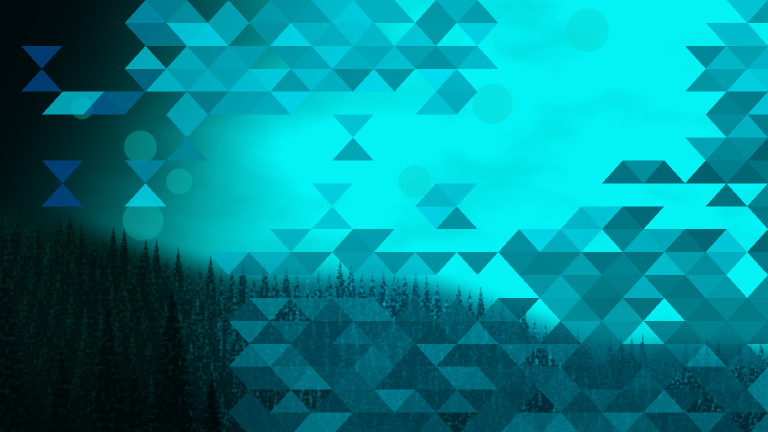
Write a Shadertoy shader that draws this background.

```glsl
const vec3 CYAN = vec3(0.01, 0.95, 0.96);
const vec3 DEEP = vec3(0.0, 0.25, 0.31);
const vec3 BLUE = vec3(0.0, 0.27, 0.52);
const vec2 TILE = vec2(0.04803, 0.05305); // half base and height of a triangle

float hash(vec2 p) {
    vec3 q = fract(p.xyx * vec3(0.1031, 0.1030, 0.0973));
    q += dot(q, q.yzx + 33.33);
    return fract((q.x + q.y) * q.z);
}

float cornerSlope(vec2 cell, vec2 corner, vec2 f) {
    float a = 6.2832 * hash(cell + corner);
    return dot(vec2(cos(a), sin(a)), f - corner);
}

float gradientNoise(vec2 p) {
    vec2 i = floor(p), f = fract(p), u = f * f * (3.0 - 2.0 * f);
    return mix(mix(cornerSlope(i, vec2(0, 0), f), cornerSlope(i, vec2(1, 0), f), u.x),
               mix(cornerSlope(i, vec2(0, 1), f), cornerSlope(i, vec2(1, 1), f), u.x), u.y);
}

float fbm(vec2 p) {
    float sum = 0.0, amp = 0.5;
    for (int i = 0; i < 4; i++) {
        sum += amp * gradientNoise(p);
        p = 2.03 * p + 7.1;
        amp *= 0.5;
    }
    return sum;
}

float inBox(vec2 p, vec4 box) {
    vec2 inside = step(abs(p - box.xy), box.zw);
    return inside.x * inside.y;
}

// Conifer with tiered, ragged branches
float conifer(vec2 p, vec2 apex, float height, float soft) {
    float t = (apex.y - p.y) / height;
    float ragged = 0.6 + 0.4 * fract(t * 11.0) + 0.7 * gradientNoise(p * 150.0);
    float halfWidth = height * 0.2 * min(t, 1.0) * ragged;
    return smoothstep(soft, -soft, abs(p.x - apex.x) - halfWidth) * step(0.0, t);
}

vec3 sky(vec2 p, float soft) {
    float light = smoothstep(0.1, 1.12, p.x + 0.45 * (1.0 - p.y));
    light += 0.25 * exp(-dot((p - vec2(0.62, 0.66)) / vec2(0.17, 0.11), (p - vec2(0.62, 0.66)) / vec2(0.17, 0.11)));
    light *= 1.0 + 0.28 * fbm(vec2(p.x - p.y, p.x * 0.5 + p.y * 2.0) * 3.0);
    vec3 col = mix(vec3(0.0, 0.045, 0.05), CYAN, clamp(light, 0.0, 1.0));
    // Lens discs: centre and radius
    vec3 discs[7] = vec3[7](vec3(0.331, 0.49, 0.047), vec3(0.415, 0.58, 0.03),
        vec3(0.325, 0.66, 0.038), vec3(0.19, 0.75, 0.026), vec3(1.36, 0.93, 0.05),
        vec3(1.14, 0.76, 0.047), vec3(0.96, 0.58, 0.038));
    for (int i = 0; i < 7; i++) {
        float d = length(p - discs[i].xy) - discs[i].z;
        col = mix(col, vec3(0.05, 0.8, 0.76), 0.35 * smoothstep(soft, -soft, d));
    }
    return col;
}

float ridge(float x) {
    return 0.52 - 0.14 * smoothstep(0.0, 0.6, x) - 0.17 * smoothstep(0.85, 1.5, x);
}

vec3 forest(vec3 col, vec2 p, float soft) {
    float lit = smoothstep(0.25, 0.85, p.x);
    vec3 snow = mix(vec3(0.0, 0.2, 0.17), vec3(0.0, 0.74, 0.84), lit);
    vec3 shadow = mix(vec3(0.0, 0.07, 0.065), vec3(0.0, 0.24, 0.3), lit);
    col = mix(col, mix(shadow, snow, 0.4), smoothstep(0.03, -0.06, p.y - ridge(p.x)));
    for (int i = 0; i < 12; i++) {
        float layer = float(i), spacing = 0.025 + 0.002 * layer;
        float column = floor(p.x / spacing + 0.37 * layer);
        float x = (column + 0.5 - 0.37 * layer) * spacing;
        float seed = hash(vec2(column, layer));
        vec2 apex = vec2(x, ridge(x) - 0.035 * layer + 0.04 * (seed - 0.5));
        float fade = clamp((apex.y - p.y) / 0.07, 0.0, 1.0);
        float frost = 0.75 - 0.65 * fade + 0.9 * gradientNoise(p * 130.0) - 0.25 * seed;
        vec3 tone = mix(shadow, snow, clamp(frost, 0.0, 1.0));
        col = mix(col, tone, 0.85 * conifer(p, apex, 0.07 + 0.004 * layer, soft));
    }
    // Tall dark trees in front
    vec2 tops[6] = vec2[6](vec2(0.398, 0.34), vec2(0.25, 0.295), vec2(0.012, 0.39),
        vec2(0.49, 0.13), vec2(0.143, 0.2), vec2(0.31, 0.16));
    for (int i = 0; i < 6; i++) {
        vec3 bark = vec3(0.0, 0.045, 0.05) + vec3(0.0, 0.16, 0.15) * max(0.0, gradientNoise(p * 90.0));
        col = mix(col, bark, 0.93 * conifer(p, tops[i], 0.32, soft));
    }
    return col * mix(0.65, 1.0, smoothstep(0.0, 0.25, p.y));
}

// Column and row of the triangle under p, counted from the top
vec2 triangleId(vec2 p) {
    vec2 g = vec2(p.x - 0.0486, 1.0 - p.y) / TILE;
    vec2 cell = floor(g), f = fract(g);
    bool falling = mod(cell.x + cell.y, 2.0) < 0.5;
    cell.x += falling ? step(f.y, f.x) : step(1.0, f.x + f.y);
    return cell;
}

float coverage(vec2 id, float seed) {
    float cover = inBox(id, vec4(14, 1.5, 8.6, 1.6)) * step(0.12, seed);
    float edge = id.y < 9.5 ? 33.3 + 0.8 * cos(id.y * 1.4) : 23.5 + 0.8 * max(0.0, id.y - 11.0);
    cover += step(edge, id.x) * step(0.08, seed);
    cover += step(12.5, id.y) * step(10.5, id.x) * step(id.y < 13.5 ? 0.4 : 0.14, seed);
    cover += inBox(id, vec4(15.5, 11, 6.6, 0.5)) * step(0.2, seed);
    cover += inBox(id, vec4(15.5, 10, 3.6, 0.5)) * step(0.45, seed);
    // Loose clusters: centre and half size
    vec4 clusters[12] = vec4[12](vec4(1, 2.5, 0.5, 0.6), vec4(2, 7.5, 0.5, 0.6),
        vec4(6, 7.5, 0.5, 0.6), vec4(3.5, 4, 1.6, 0.5), vec4(10.5, 4, 2.6, 0.5),
        vec4(7.7, 5.5, 0.5, 0.6), vec4(16, 5.5, 0.5, 0.6), vec4(20.5, 4, 1.0, 0.5),
        vec4(15.4, 8.5, 0.5, 0.6), vec4(20.5, 8.5, 0.6, 0.6), vec4(30, 7, 1.2, 0.5),
        vec4(28.5, 9, 1.8, 0.5));
    for (int i = 0; i < 12; i++) cover += inBox(id, clusters[i]);
    return min(cover, 1.0);
}

// Premultiplied triangle colour
vec4 mosaic(vec2 p) {
    vec2 id = triangleId(p);
    float seed = hash(id + 3.7), tone = hash(id * 1.7 + 41.0);
    float low = smoothstep(9.0, 13.0, id.y);
    float right = smoothstep(23.0, 33.0, id.x) * smoothstep(1.0, 6.0, id.y);
    float shade = mix(mix(0.35, 1.0, tone), mix(0.0, 0.85, tone * tone), right);
    shade = mix(shade, mix(0.02, 0.5, tone * tone), low);
    vec3 col = mix(DEEP, vec3(0.0, 0.88, 0.97), shade);
    float leftBlue = (1.0 - smoothstep(2.0, 8.0, id.x)) * step(tone, 0.65);
    col = mix(col, BLUE, leftBlue);
    float alpha = coverage(id, seed) * mix(0.82, 0.72, low);
    return vec4(col * alpha, alpha);
}

void mainImage(out vec4 fragColor, in vec2 fragCoord) {
    vec2 p = fragCoord / iResolution.y;
    float soft = 1.0 / iResolution.y;
    vec3 col = forest(sky(p, soft), p, soft);
    // Average four samples for clean triangle edges
    vec4 tiles = vec4(0.0);
    for (int i = 0; i < 4; i++) {
        vec2 offset = vec2(i % 2, i / 2) * 0.5 - 0.25;
        tiles += 0.25 * mosaic(p + offset * soft);
    }
    fragColor = vec4(col * (1.0 - tiles.a) + tiles.rgb, 1.0);
}
```
